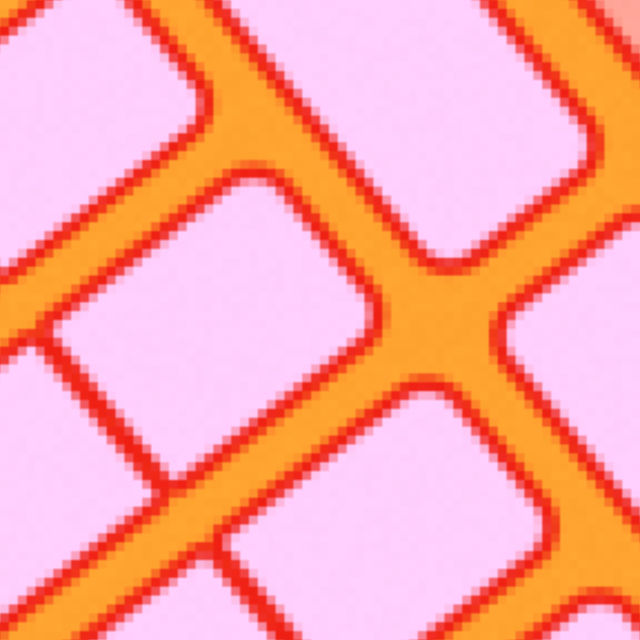
This pattern is drawn by a Shadertoy shader. Its source:

```glsl
// Tilted woven paving: paired wide bricks beside tall bricks, with soft red rims.
// Two skewed axes fold the plane into one brick; a rounded box distance colours
// brick, rim and grout, and the result is sampled on a coarse grid of soft squares.
#define CELLS 72.0                 // coarse squares across the canvas
#define ORIGIN vec2(0.684, 0.491)  // a grout crossing
#define TILT vec2(0.684, 0.661)    // angles of the two axes
#define WIDE 0.491                 // wide brick length, with grout
#define TALL 0.450                 // tall brick width, with grout
#define TALL_FACE 0.335            // tall brick width, rim to rim
#define ROW 0.428                  // height of one row
#define SHRINK 0.08                // foreshortening of the upper rows
#define GROUT 0.048                // half width of grout, to rim centre
#define SEAM 0.005                 // half gap between paired bricks
#define RADIUS 0.063               // corner radius at the grout
#define RIM vec2(0.001, 0.0235)    // rim falloff, start and end

const vec3 PINK = vec3(1.00, 0.81, 0.99);
const vec3 BLUSH = vec3(1.00, 0.65, 0.60);
const vec3 ORANGE = vec3(1.00, 0.64, 0.19);
const vec3 RED = vec3(0.94, 0.13, 0.08);

float hash(vec2 p) {
    return fract(sin(dot(p, vec2(127.1, 311.7))) * 43758.5);
}

float roundedBox(vec2 p, vec2 halfSize, float r) {
    vec2 q = abs(p) - halfSize + r;
    return length(max(q, 0.0)) + min(max(q.x, q.y), 0.0) - r;
}

// Wide bricks: mirrored about the seam, one per row
float wideBrick(float x, float y) {
    float fromSeam = abs(x + WIDE);
    float middle = 0.5 * (SEAM + WIDE - GROUT);
    vec2 p = vec2(fromSeam - middle, mod(y, ROW) - 0.5 * ROW);
    float r = p.x > 0.0 ? RADIUS : 0.35 * RADIUS;
    return roundedBox(p, vec2(middle - SEAM, 0.5 * ROW - GROUT), r);
}

// Tall bricks: each spans two rows
float tallBrick(float x, float y) {
    vec2 p = vec2(x - GROUT - 0.5 * TALL_FACE, mod(y, 2.0 * ROW) - ROW);
    return roundedBox(p, vec2(0.5 * TALL_FACE, ROW - GROUT), RADIUS);
}

vec3 paving(vec2 uv) {
    // Skewed brick axes
    vec2 p = uv - ORIGIN;
    float across = dot(p, vec2(cos(TILT.x), sin(TILT.x)));
    float up = dot(p, vec2(-sin(TILT.y), cos(TILT.y)));
    up += SHRINK * max(up - ROW, 0.0);

    // Repeat the wide pair and the tall column
    float period = 2.0 * WIDE + TALL;
    float block = floor((across + 2.0 * WIDE) / period);
    float x = across - block * period;
    float d = x > 0.0 ? tallBrick(x, up) : wideBrick(x, up);

    // Alternate blocks are tinted, then grout and rim
    vec3 face = mix(PINK, BLUSH, mod(block, 2.0));
    vec3 color = mix(face, ORANGE, smoothstep(-0.005, 0.005, d));
    return mix(color, RED, 1.0 - smoothstep(RIM.x, RIM.y, abs(d)));
}

// One coarse square, with slight unevenness of tone
vec3 square(vec2 id) {
    return paving((id + 0.5) / CELLS) + 0.015 * (hash(id) - 0.5);
}

void mainImage(out vec4 fragColor, in vec2 fragCoord) {
    // Blend the four nearest squares over a narrow border
    vec2 g = fragCoord / iResolution.xy * CELLS - 0.5;
    vec2 id = floor(g);
    vec2 w = smoothstep(0.3, 0.7, fract(g));
    vec3 low = mix(square(id), square(id + vec2(1, 0)), w.x);
    vec3 high = mix(square(id + vec2(0, 1)), square(id + 1.0), w.x);
    fragColor = vec4(mix(low, high, w.y), 1.0);
}
```
